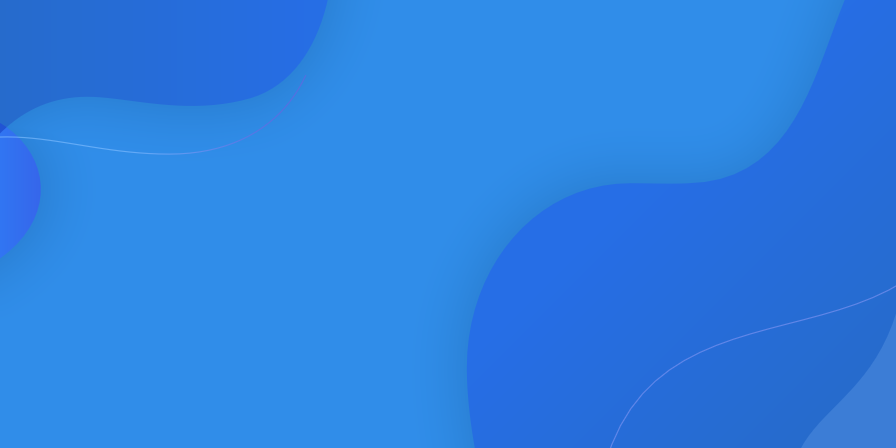
A WebGL 1 fragment shader for this background:

```glsl
precision highp float;

uniform vec2 u_resolution;

const vec3 SKY = vec3(0.188, 0.553, 0.914);
const vec3 SHADOW = vec3(0.15, 0.47, 0.78);
const vec3 ROYAL = vec3(0.15, 0.43, 0.90);
const vec3 STEEL = vec3(0.15, 0.42, 0.80);
const vec3 BUD_LEFT = vec3(0.19, 0.46, 0.95);
const vec3 BUD_RIGHT = vec3(0.21, 0.40, 0.92);
const vec3 OVERLAP = vec3(0.13, 0.33, 0.83);
const vec3 CORNER = vec3(0.235, 0.49, 0.84);
const vec3 THREAD_PALE = vec3(0.50, 0.74, 1.0);
const vec3 THREAD_VIOLET = vec3(0.42, 0.38, 0.88);
const vec3 THREAD_LILAC = vec3(0.50, 0.58, 0.95);
const float SHADOW_REACH = 0.15;
const float SHADOW_STRENGTH = 0.5;
const float THREAD_HALF_WIDTH = 0.0013;
const float THREAD_OPACITY = 0.65;
const int STEPS = 20;

vec2 cubic(vec2 a, vec2 b, vec2 c, vec2 d, float t) {
  float s = 1.0 - t;
  return s * s * (s * a + 3.0 * t * b) + t * t * (3.0 * s * c + t * d);
}

float segmentDistance(vec2 p, vec2 a, vec2 b) {
  vec2 ab = b - a;
  return length(p - a - ab * clamp(dot(p - a, ab) / dot(ab, ab), 0.0, 1.0));
}

// field.x: nearest distance; field.y: sign, flipped at each crossing to the right
void addCurve(inout vec2 field, vec2 p, vec2 a, vec2 b, vec2 c, vec2 d) {
  vec2 from = a;
  for (int i = 1; i <= STEPS; i++) {
    vec2 to = cubic(a, b, c, d, float(i) / float(STEPS));
    field.x = min(field.x, segmentDistance(p, from, to));
    if ((from.y > p.y) != (to.y > p.y)) {
      float crossX = mix(from.x, to.x, (p.y - from.y) / (to.y - from.y));
      if (p.x < crossX) field.y = -field.y;
    }
    from = to;
  }
}

float topWave(vec2 p) {
  vec2 f = vec2(10.0, 1.0);
  vec2 crest = vec2(0.195, 0.784), bend = vec2(0.560, 0.781);
  addCurve(f, p, vec2(-0.031, 0.667), vec2(0.026, 0.740), vec2(0.099, 0.784), crest);
  addCurve(f, p, crest, vec2(0.286, 0.784), vec2(0.417, 0.740), bend);
  addCurve(f, p, bend, vec2(0.672, 0.815), vec2(0.729, 0.935), vec2(0.742, 1.065));
  return f.x * f.y;
}

float rightWave(vec2 p) {
  vec2 f = vec2(10.0, -1.0);
  vec2 dip = vec2(1.536, 0.591), shelf = vec2(1.406, 0.591), flank = vec2(1.042, 0.18);
  addCurve(f, p, vec2(1.909, 1.052), vec2(1.823, 0.883), vec2(1.797, 0.596), dip);
  addCurve(f, p, dip, vec2(1.497, 0.589), vec2(1.45, 0.591), shelf);
  addCurve(f, p, shelf, vec2(1.198, 0.591), vec2(1.042, 0.406), flank);
  addCurve(f, p, flank, vec2(1.042, 0.102), vec2(1.055, 0.016), vec2(1.073, -0.068));
  return f.x * f.y;
}

float leftBud(vec2 p) {
  vec2 f = vec2(10.0, 1.0);
  addCurve(f, p, vec2(-0.026, 0.740), vec2(0.117, 0.674), vec2(0.143, 0.505), vec2(-0.026, 0.406));
  return f.x * f.y;
}

float cornerWave(vec2 p) {
  vec2 f = vec2(10.0, -1.0);
  vec2 rim = vec2(2.010, 0.336);
  addCurve(f, p, vec2(1.771, -0.042), vec2(1.807, 0.089), vec2(1.958, 0.115), rim);
  addCurve(f, p, rim, vec2(2.03, 0.5), vec2(2.05, 0.8), vec2(2.06, 1.1));
  return f.x * f.y;
}

float leftThread(vec2 p) {
  vec2 f = vec2(10.0, 1.0);
  vec2 low = vec2(0.378, 0.656);
  addCurve(f, p, vec2(-0.021, 0.693), vec2(0.104, 0.703), vec2(0.221, 0.656), low);
  addCurve(f, p, low, vec2(0.534, 0.656), vec2(0.635, 0.729), vec2(0.682, 0.831));
  return f.x;
}

float rightThread(vec2 p) {
  vec2 f = vec2(10.0, 1.0);
  addCurve(f, p, vec2(1.349, -0.042), vec2(1.445, 0.305), vec2(1.797, 0.232), vec2(2.018, 0.372));
  return f.x;
}

float coverage(float dist, float pixel) {
  return clamp(0.5 - dist / pixel, 0.0, 1.0);
}

float shadow(float dist) {
  float fade = clamp(1.0 - dist / SHADOW_REACH, 0.0, 1.0);
  return SHADOW_STRENGTH * fade * fade;
}

void main() {
  vec2 p = gl_FragCoord.xy / u_resolution * vec2(2.0, 1.0);
  float pixel = 1.0 / u_resolution.y;
  float top = topWave(p), right = rightWave(p), bud = leftBud(p);
  float topMask = coverage(top, pixel);

  // Soft shadows on the backdrop
  vec3 color = mix(SKY, SHADOW, max(shadow(top), max(shadow(right), shadow(bud))));

  // Filled shapes
  color = mix(color, mix(STEEL, ROYAL, clamp(p.x / 0.72, 0.0, 1.0)), topMask);
  vec3 budColor = mix(BUD_LEFT, BUD_RIGHT, clamp(p.x / 0.09, 0.0, 1.0));
  color = mix(color, mix(budColor, OVERLAP, topMask), coverage(bud, pixel));
  float slope = smoothstep(0.6, 1.3, dot(p, vec2(0.7, -0.7)) + 1.35 - 0.35);
  slope = clamp((0.7 * (p.x - p.y) - 0.6) / 0.65, 0.0, 1.0);
  color = mix(color, mix(ROYAL, STEEL, slope), coverage(right, pixel));
  color = mix(color, CORNER, coverage(cornerWave(p), pixel));

  // Thin threads
  vec3 threadColor = mix(THREAD_PALE, THREAD_VIOLET, smoothstep(0.25, 0.65, p.x));
  float leftLine = coverage(leftThread(p) - THREAD_HALF_WIDTH, pixel);
  float rightLine = coverage(rightThread(p) - THREAD_HALF_WIDTH, pixel);
  color = mix(color, threadColor, THREAD_OPACITY * leftLine);
  color = mix(color, THREAD_LILAC, THREAD_OPACITY * rightLine);

  gl_FragColor = vec4(color, 1.0);
}
```
